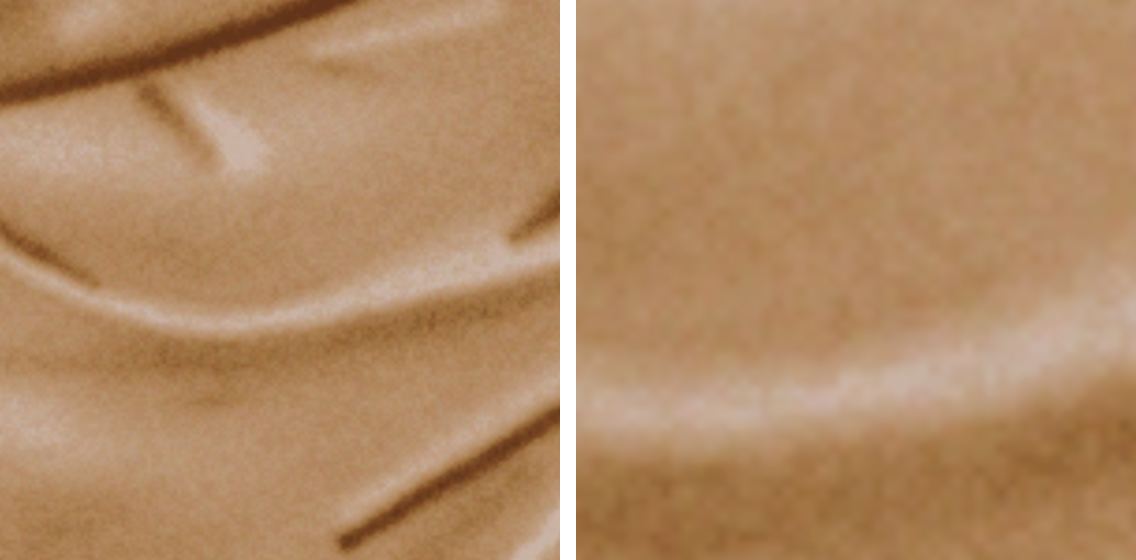
Left: the whole. Right: its middle third, enlarged.
Give the GLSL for this texture, as a three.js fragment shader.

```glsl
varying vec2 vUv;

// Cloth tones, from deepest crease to brightest sheen
const vec3 CREASE = vec3(0.39, 0.21, 0.10);
const vec3 UMBER = vec3(0.49, 0.29, 0.14);
const vec3 BRONZE = vec3(0.61, 0.43, 0.24);
const vec3 CARAMEL = vec3(0.68, 0.51, 0.34);
const vec3 TAN = vec3(0.72, 0.57, 0.43);
const vec3 BEIGE = vec3(0.75, 0.62, 0.51);
const vec3 SHEEN = vec3(0.79, 0.70, 0.64);

const float BASE_TONE = 2.55;     // tone 0 is UMBER, 5 is SHEEN
const float WARP = 0.022;         // waviness of the folds
const float STREAK_TONE = 0.9;    // soft shading along the cloth
const float GRAIN_SCALE = 150.0;  // grains across the canvas
const float GRAIN_TONE = 0.55;
const float GRAIN_TINT = 0.022;

float hash(vec2 p) {
  vec3 q = fract(vec3(p.xyx) * 0.1031);
  q += dot(q, q.yzx + 33.33);
  return fract((q.x + q.y) * q.z);
}

float noise(vec2 p) {
  vec2 i = floor(p), f = fract(p);
  f = f * f * (3.0 - 2.0 * f);
  return mix(mix(hash(i), hash(i + vec2(1.0, 0.0)), f.x),
             mix(hash(i + vec2(0.0, 1.0)), hash(i + 1.0), f.x), f.y);
}

float fbm(vec2 p) {
  float sum = 0.0, amp = 0.5;
  for (int i = 0; i < 4; i++) {
    sum += amp * (noise(p) - 0.5);
    p = p * 2.03 + 17.3;
    amp *= 0.5;
  }
  return sum;
}

float bell(float d, float w) { return exp(-d * d / (w * w)); }

// Soft line from a to b, its width running from wa to wb
float stroke(vec2 p, vec2 a, vec2 b, float wa, float wb) {
  vec2 ab = b - a;
  float t = clamp(dot(p - a, ab) / dot(ab, ab), 0.0, 1.0);
  return bell(length(p - a - ab * t), mix(wa, wb, t));
}

// Soft ellipse with its long axis turned by angle
float patchAt(vec2 p, vec2 centre, vec2 radius, float angle) {
  float c = cos(angle), s = sin(angle);
  vec2 q = mat2(c, -s, s, c) * (p - centre);
  return exp(-dot(q / radius, q / radius));
}

float upperFolds(vec2 p) {
  float d = p.y - (0.822 + 0.2 * p.x + 0.17 * p.x * p.x);
  float tone = -3.2 * bell(d, d > 0.0 ? 0.032 : 0.024);
  tone -= 0.8 * bell(d - 0.035, 0.05);
  tone -= 1.8 * patchAt(p, vec2(0.0, 1.0), vec2(0.1, 0.07), 0.5);
  tone += 1.6 * stroke(p, vec2(0.13, 0.95), vec2(0.19, 1.0), 0.035, 0.03);
  tone += 1.6 * stroke(p, vec2(0.57, 0.905), vec2(0.87, 0.985), 0.02, 0.028);
  tone -= 1.2 * patchAt(p, vec2(0.6, 0.875), vec2(0.075, 0.025), -0.25);
  // Pale hollow, split by a short pleat
  tone += 2.0 * patchAt(p, vec2(0.1, 0.735), vec2(0.26, 0.08), -0.1);
  tone += 1.7 * stroke(p, vec2(0.35, 0.81), vec2(0.43, 0.72), 0.03, 0.05);
  tone += 1.3 * patchAt(p, vec2(0.53, 0.77), vec2(0.24, 0.075), 0.2);
  tone -= 2.4 * stroke(p, vec2(0.26, 0.83), vec2(0.37, 0.73), 0.025, 0.032);
  tone -= 0.7 * patchAt(p, vec2(1.0, 0.77), vec2(0.09, 0.05), 0.5);
  return tone;
}

// Long hanging fold: crisp below, fading above, broader to the right
float middleFold(vec2 p) {
  float x = p.x - 0.4;
  float edge = 0.402 + (x > 0.0 ? x * x / (1.0 + 3.0 * x) : 0.8 * x * x);
  float d = p.y - edge;
  float spread = smoothstep(0.45, 0.85, p.x);
  float width = mix(0.055, 0.13, spread);
  float tone = 2.4 * smoothstep(-0.016, 0.022, d)
             * (1.0 - smoothstep(0.35 * width, 1.15 * width, d));
  tone -= 1.3 * bell(d + 0.035, 0.035) * smoothstep(0.05, 0.35, p.x);
  tone -= 1.9 * stroke(p, vec2(-0.02, 0.6), vec2(0.17, 0.487), 0.035, 0.016);
  tone -= 0.8 * patchAt(p, vec2(0.25, 0.55), vec2(0.25, 0.07), -0.1);
  // Pocket opening at the right edge
  tone -= 3.8 * stroke(p, vec2(0.925, 0.578), vec2(1.03, 0.645), 0.02, 0.04);
  return tone;
}

float lowerFolds(vec2 p) {
  float tone = -0.9 * patchAt(p, vec2(0.2, 0.345), vec2(0.3, 0.03), -0.05);
  tone -= 1.0 * patchAt(p, vec2(0.38, 0.285), vec2(0.08, 0.022), 0.05);
  tone -= 0.7 * patchAt(p, vec2(0.8, 0.4), vec2(0.26, 0.06), 0.2);
  tone += 1.9 * patchAt(p, vec2(0.04, 0.25), vec2(0.15, 0.075), -0.3);
  tone += 0.5 * patchAt(p, vec2(0.3, 0.19), vec2(0.2, 0.07), -0.1);
  tone -= 0.9 * patchAt(p, vec2(0.1, 0.06), vec2(0.2, 0.08), 0.0);
  tone += 1.7 * stroke(p, vec2(0.63, 0.085), vec2(1.03, 0.34), 0.03, 0.045);
  tone -= 3.4 * stroke(p, vec2(0.62, 0.036), vec2(1.03, 0.282), 0.023, 0.026);
  tone -= 1.2 * stroke(p, vec2(0.74, 0.0), vec2(0.94, 0.15), 0.05, 0.04);
  tone += 2.6 * stroke(p, vec2(0.91, -0.02), vec2(1.03, 0.1), 0.022, 0.04);
  return tone;
}

vec3 clothColour(float t) {
  vec3 c = mix(CREASE, UMBER, clamp(t + 1.0, 0.0, 1.0));
  c = mix(c, BRONZE, clamp(t, 0.0, 1.0));
  c = mix(c, CARAMEL, clamp(t - 1.0, 0.0, 1.0));
  c = mix(c, TAN, clamp(t - 2.0, 0.0, 1.0));
  c = mix(c, BEIGE, clamp(t - 3.0, 0.0, 1.0));
  return mix(c, SHEEN, clamp(t - 4.0, 0.0, 1.0));
}

void main() {
  vec2 p = vUv + WARP * vec2(fbm(vUv * 5.0), fbm(vUv * 5.0 + 31.0));
  float tone = BASE_TONE + upperFolds(p) + middleFold(p) + lowerFolds(p);
  tone += STREAK_TONE * fbm(vec2(p.x * 5.0, (p.y - 0.25 * p.x) * 15.0));

  // Fine woven grain with a faint colour speckle
  vec2 g = vUv * GRAIN_SCALE;
  tone += GRAIN_TONE * (noise(g) + noise(g * 0.5 + 9.0) - 1.0);
  vec3 tint = vec3(noise(g * 0.6 + 41.0), noise(g * 0.6 + 73.0), noise(g * 0.6 + 97.0)) - 0.5;
  gl_FragColor = vec4(clothColour(tone) + GRAIN_TINT * tint, 1.0);
}
```
